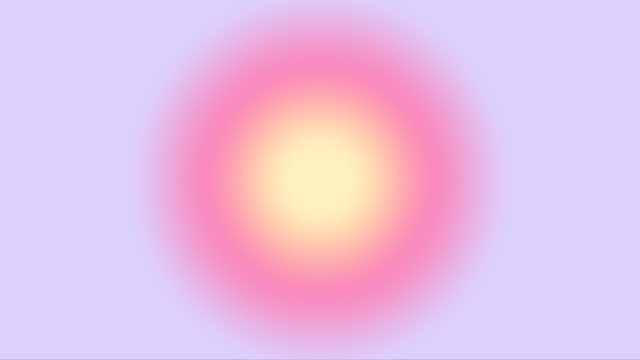
Write a Shadertoy shader that draws this background.

```glsl
// A soft round glow on a lavender ground: cream core, peach, then a pink halo.
// Distance from the centre, in canvas heights, drives two smooth falloffs;
// the warm inner colours follow a quadratic curve through peach.

const vec3 LAVENDER = vec3(0.863, 0.820, 0.998);
const vec3 PINK     = vec3(0.980, 0.530, 0.740);
const vec3 PEACH    = vec3(1.010, 0.740, 0.630);
const vec3 CREAM    = vec3(1.000, 0.950, 0.750);
const vec3 HAIRLINE = vec3(0.770, 0.730, 0.870);

// 1 inside the inner radius, fading smoothly to 0 at the outer radius
float softDisc(float dist, float inner, float outer) {
    return 1.0 - smoothstep(inner, outer, dist);
}

// Quadratic blend from a to c, pulled towards b
vec3 curveMix(vec3 a, vec3 b, vec3 c, float t) {
    return mix(mix(a, b, t), mix(b, c, t), t);
}

// Antialiased coverage of a strip along the bottom edge
float bottomStrip(float y, float thickness, float pixel) {
    return clamp((thickness - y) / pixel + 0.5, 0.0, 1.0);
}

void mainImage(out vec4 fragColor, in vec2 fragCoord) {
    float pixel = 1.0 / iResolution.y;
    vec2 p = (fragCoord - 0.5 * iResolution.xy) * pixel;
    float dist = length(p);

    // Warm core inside the pink halo
    float core = softDisc(dist, 0.06, 0.34);
    vec3 glow = curveMix(PINK, PEACH, CREAM, core);

    // Halo dissolving into the ground
    float halo = softDisc(dist, 0.29, 0.56);
    vec3 color = mix(LAVENDER, glow, halo);

    // Faint line on the lower border
    float line = bottomStrip(fragCoord.y * pixel, 0.0023, pixel);
    color = mix(color, HAIRLINE, line);

    fragColor = vec4(clamp(color, 0.0, 1.0), 1.0);
}
```
